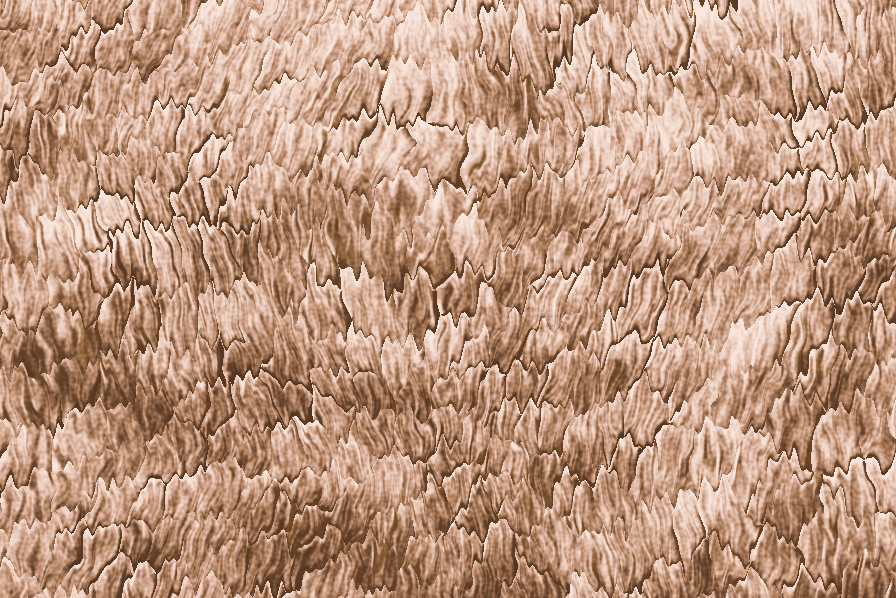
This texture is drawn by a WebGL 2 fragment shader. Its source:

```glsl
#version 300 es
precision highp float;
// Rough trowelled plaster: overlapping streaked flakes with cracks and raised pale edges.

uniform vec2 u_resolution;
out vec4 fragColor;

vec2 hash2(vec2 p) {
  vec3 v = fract(p.xyx * vec3(0.1031, 0.1030, 0.0973));
  v += dot(v, v.yzx + 33.33);
  return fract((v.xx + v.yz) * v.zy);
}

float cornerSlope(vec2 cell, vec2 offset) {
  float angle = 6.2832 * hash2(cell + 71.0).x;
  return dot(vec2(cos(angle), sin(angle)), offset);
}

float gradientNoise(vec2 p) {
  vec2 i = floor(p), f = p - i;
  vec2 s = f * f * f * (f * (f * 6.0 - 15.0) + 10.0);
  vec2 e = vec2(0.0, 1.0);
  return mix(mix(cornerSlope(i, f), cornerSlope(i + e.yx, f - e.yx), s.x),
             mix(cornerSlope(i + e, f - e), cornerSlope(i + 1.0, f - 1.0), s.x), s.y);
}

vec2 noise2(vec2 p) {
  return vec2(gradientNoise(p), gradientNoise(p + 37.4));
}

// Nearest flake: xy = vector to its centre, zw = vector to the runner-up.
vec4 nearestFlakes(vec2 p, out vec2 id) {
  vec2 base = floor(p), first = vec2(9.0), second = vec2(9.0);
  for (int y = -1; y <= 1; y++)
  for (int x = -1; x <= 1; x++) {
    vec2 cell = base + vec2(x, y);
    vec2 r = cell + 0.1 + 0.8 * hash2(cell) - p;
    if (dot(r, r) < dot(first, first)) {
      second = first;
      first = r;
      id = cell;
    } else if (dot(r, r) < dot(second, second)) {
      second = r;
    }
  }
  return vec4(first, second);
}

float gash(vec2 q) {
  return smoothstep(0.16, 0.42, gradientNoise(q * vec2(62.0, 13.0)));
}

// Brown ramp whose stops follow the share of each tone.
vec3 plasterColor(float t) {
  vec3 c = mix(vec3(0.33, 0.21, 0.13), vec3(0.38, 0.25, 0.16), smoothstep(0.0, 0.04, t));
  c = mix(c, vec3(0.54, 0.38, 0.27), clamp((t - 0.04) / 0.115, 0.0, 1.0));
  c = mix(c, vec3(0.67, 0.49, 0.36), clamp((t - 0.155) / 0.175, 0.0, 1.0));
  c = mix(c, vec3(0.78, 0.60, 0.49), clamp((t - 0.33) / 0.21, 0.0, 1.0));
  c = mix(c, vec3(0.86, 0.71, 0.63), clamp((t - 0.54) / 0.215, 0.0, 1.0));
  c = mix(c, vec3(0.94, 0.84, 0.79), clamp((t - 0.755) / 0.175, 0.0, 1.0));
  return mix(c, vec3(0.98, 0.91, 0.87), smoothstep(0.93, 1.0, t));
}

void main() {
  vec2 p = gl_FragCoord.xy / u_resolution.y;

  // Bent rows of flakes with frayed ends
  vec2 warped = p + 0.11 * noise2(p * 2.1) + 0.012 * noise2(p * 23.0);
  warped.y += 0.035 * gradientNoise(p * vec2(75.0, 12.0)) - 0.10 * p.x;
  vec2 flakeScale = vec2(17.0, 12.5);
  vec2 id;
  vec4 flakes = nearestFlakes(warped * flakeScale, id);
  vec2 local = -flakes.xy;
  vec2 seed = hash2(id + 19.0);
  vec2 normal = normalize(flakes.zw - flakes.xy);
  float edge = dot(0.5 * (flakes.xy + flakes.zw), normal);

  // Streaks follow a regional lean plus a small turn per flake
  float lean = 0.12 + 0.6 * gradientNoise(p * 1.7 + 5.0) + 0.5 * (seed.x - 0.5);
  vec2 q = mat2(cos(lean), sin(lean), -sin(lean), cos(lean)) * local / flakeScale;
  q.x += 2.5 * q.y * q.y;
  q += 7.0 * seed;
  float streaks = 1.05 * gradientNoise(q * vec2(92.0, 15.0))
                + 1.0 * gradientNoise(q * vec2(185.0, 34.0));

  // Broad light and dark zones
  float tone = 0.85 * gradientNoise(p * vec2(2.0, 2.8) + 11.0)
             + 0.75 * gradientNoise(p * vec2(5.0, 7.5) + 3.0)
             + 0.55 * (p.y - 0.5) + 0.55 * (seed.y - 0.5);
  tone += 0.45 * local.y + streaks;
  tone += 0.55 * gradientNoise(p * 150.0) + 0.3 * gradientNoise(p * 60.0);

  // Short gashes with a pale lip on one side
  float gashZone = smoothstep(-0.3, 0.25, gradientNoise(p * 6.0 + 20.0));
  float groove = gash(q) * gashZone;
  float lip = gash(q + vec2(0.005, 0.002)) * gashZone;
  tone += 0.1 + 0.65 * lip - 1.0 * groove;

  // Cracks and lit rims between flakes
  float crackZone = smoothstep(-0.12, 0.3, gradientNoise(p * 7.0 + 50.0));
  float facing = dot(normal, normalize(vec2(-0.6, 0.8)));
  float rim = smoothstep(0.17, 0.04, edge);
  float crack = smoothstep(0.085, 0.015, edge) * smoothstep(-0.1, 0.6, -facing) * crackZone;
  tone += rim * facing * (0.3 + 0.75 * crackZone) - 1.5 * crack;

  vec3 color = plasterColor(1.0 / (1.0 + exp(-2.7 * tone)));
  float ochre = max(groove * 0.4, crack * 0.3) * smoothstep(-0.2, 0.3, gradientNoise(p * 4.0));
  color = mix(color, vec3(0.60, 0.41, 0.20), ochre);
  fragColor = vec4(color, 1.0);
}
```
